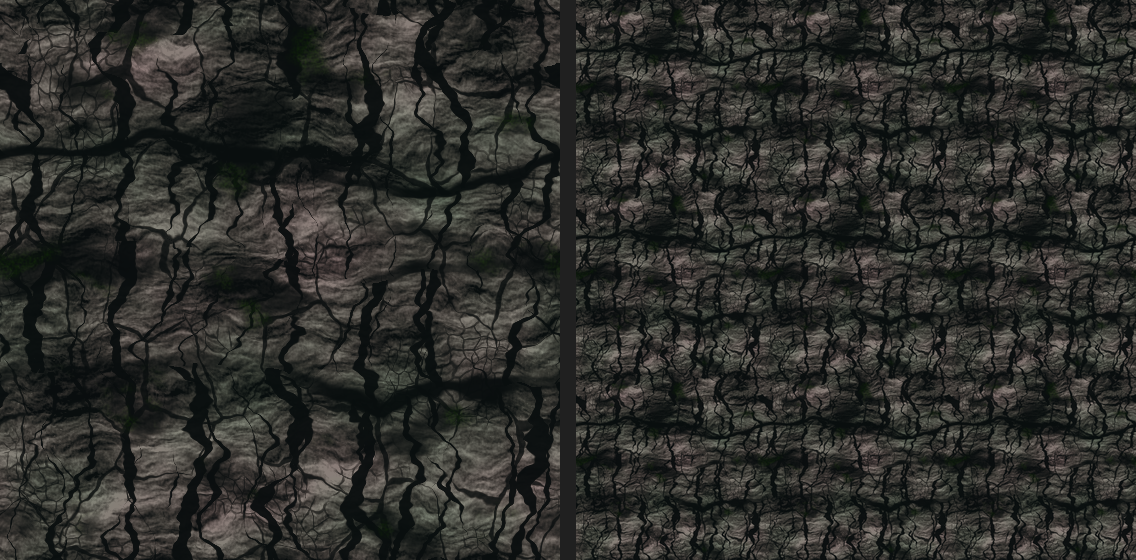
Left, the tile; right, the same tile 3 across and 3 down.
Reproduce this texture procedurally as a Shadertoy shader.

```glsl
// A dark layered cliff face: ragged ledges in deep shadow, split by leaning
// vertical cracks, with fractured blocks and grainy stone lit from above.
// All noise wraps on whole periods, so the square tiles in both directions.

float hash(vec2 p) {
    vec3 q = fract(p.xyx * 0.1031);
    q += dot(q, q.yzx + 33.33);
    return fract((q.x + q.y) * q.z);
}

float corner(vec2 cell, vec2 offset, vec2 period) {
    float angle = 6.2832 * hash(mod(cell, period) + period * 0.7);
    return dot(vec2(cos(angle), sin(angle)), offset);
}

// Gradient noise that repeats after a whole number of cells
float noise(vec2 p, vec2 period) {
    vec2 i = floor(p), f = p - i, e = vec2(0, 1);
    vec2 u = f * f * f * (f * (f * 6.0 - 15.0) + 10.0);
    float low = mix(corner(i, f, period), corner(i + e.yx, f - e.yx, period), u.x);
    float high = mix(corner(i + e.xy, f - e.xy, period), corner(i + 1.0, f - 1.0, period), u.x);
    return 1.4 * mix(low, high, u.y);
}

float fbm(vec2 uv, vec2 period, int octaves) {
    float sum = 0.0, amplitude = 1.0;
    for (int i = 0; i < octaves; i++) {
        sum += amplitude * noise(uv * period, period);
        uv += vec2(0.137, 0.291);
        period *= 2.0;
        amplitude *= 0.5;
    }
    return sum;
}

// Fractured blocks: x is the distance to the nearest joint, y a random block value
vec2 blocks(vec2 uv, vec2 period) {
    vec2 p = uv * period, base = floor(p), nearest = vec2(9), id = base;
    for (int k = 0; k < 9; k++) {
        vec2 cell = base + vec2(k % 3 - 1, k / 3 - 1), w = mod(cell, period);
        vec2 d = cell + 0.1 + 0.8 * vec2(hash(w), hash(w + 57.3)) - p;
        if (dot(d, d) < dot(nearest, nearest)) { nearest = d; id = cell; }
    }
    float joint = 9.0;
    for (int k = 0; k < 25; k++) {
        vec2 cell = id + vec2(k % 5 - 2, k / 5 - 2), w = mod(cell, period);
        vec2 d = cell + 0.1 + 0.8 * vec2(hash(w), hash(w + 57.3)) - p;
        vec2 gap = d - nearest;
        if (dot(gap, gap) > 0.0001) joint = min(joint, dot(0.5 * (nearest + d), normalize(gap)));
    }
    return vec2(joint * 2.0 / (period.x + period.y), hash(mod(id, period) + 19.7));
}

// Wandering vertical cracks that restart in each rock layer
float cracks(vec2 uv, float strata, float columns, float width) {
    float x = columns * (uv.x + 0.06 * fbm(uv + columns * 0.31, vec2(3, 6), 5));
    vec2 id = vec2(mod(floor(x), columns), mod(floor(strata), 4.0) + columns);
    float lean = 0.5 * (hash(id + 7.0) - 0.5) * (fract(strata) - 0.5);
    float d = abs(fract(x) - 0.5 - 0.4 * (hash(id) - 0.5) - lean) / columns;
    float w = width * (1.6 * hash(id + 3.3) - 0.2 + fbm(uv + columns * 0.17, vec2(5, 9), 4));
    float halo = 0.5 * smoothstep(0.0, width, w) * exp(-200.0 * d);
    return max(smoothstep(-0.0015, 0.0015, w - d), halo);
}

// Broad bulges with sharp, mostly horizontal creases
float relief(vec2 uv) {
    return fbm(uv, vec2(5, 9), 7) + 0.8 * abs(fbm(uv + 0.43, vec2(3, 8), 5));
}

void mainImage(out vec4 fragColor, in vec2 fragCoord) {
    vec2 uv = fragCoord / iResolution.xy;
    vec2 warped = uv + 0.025 * vec2(fbm(uv + 0.21, vec2(6), 5), fbm(uv + 0.67, vec2(6), 5));

    // Ledges: uneven layers, softly shaded above and below each boundary
    float strata = 4.0 * uv.y + 0.25 * sin(6.2832 * (uv.y - 0.6)) + 0.35 * fbm(uv, vec2(2, 3), 5);
    float line = floor(strata + 0.5), side = strata - line;
    float reach = max(0.8 * side, -1.6 * side);
    float strength = clamp(0.62 + 1.2 * fbm(vec2(uv.x, 0.13 + 0.25 * mod(line, 4.0)), vec2(3, 4), 3), 0.0, 1.0);
    float ledge = strength * max(1.0 - smoothstep(0.03, 0.1, reach), 0.6 * exp(-7.0 * reach));

    // Joints between blocks, and patches of fine crazing
    vec2 block = blocks(warped, vec2(9, 7));
    float jointWidth = 0.002 + 0.006 * fbm(uv + 0.53, vec2(6), 4);
    float joint = smoothstep(-0.0015, 0.0015, jointWidth - block.x);
    float crazed = smoothstep(0.1, 0.45, fbm(uv + 0.77, vec2(5), 4));
    float crazing = crazed * (1.0 - smoothstep(0.0005, 0.0025, blocks(warped, vec2(44, 40)).x));

    // Stone tone: directional light, block variation, weathering and grain
    float light = relief(warped) - relief(warped + vec2(-0.002, 0.004));
    float grain = noise(uv * 230.0, vec2(230)) + 0.6 * noise(uv * 120.0, vec2(120));
    float tone = 0.57 + 2.4 * light + 0.38 * fbm(uv + 0.35, vec2(3, 5), 5);
    tone += 0.2 * (block.y - 0.5) + 0.13 * grain;
    float stain = smoothstep(0.2, 0.65, fbm(uv + 0.89, vec2(4, 6), 6));
    float fleck = smoothstep(0.5, 0.8, noise(uv * 170.0, vec2(170)));
    tone += 0.25 * fleck * smoothstep(0.0, 0.4, fbm(uv + 0.08, vec2(4), 3));

    // Shadows
    float dark = max(cracks(uv, strata, 7.0, 0.010), cracks(uv, strata, 12.0, 0.005));
    dark = max(dark, max(0.85 * joint, 0.6 * crazing));
    tone *= (1.0 - 0.95 * dark) * (1.0 - 0.97 * ledge) * (1.0 - 0.75 * stain);
    tone = clamp(tone, 0.0, 1.15);

    // Colour: blue-black shade to warm grey, with rusty and mossy drifts
    vec3 shade = vec3(0.035, 0.053, 0.055), stone = vec3(0.23, 0.222, 0.203), lit = vec3(0.45, 0.438, 0.405);
    vec3 color = tone < 0.5 ? mix(shade, stone, tone * 2.0) : mix(stone, lit, tone * 2.0 - 1.0);
    float rust = fbm(uv + 0.59, vec2(4, 5), 4);
    color *= 1.0 + rust * vec3(0.08, -0.04, 0.02);
    float moss = stain * smoothstep(0.1, 0.5, fbm(uv + 0.15, vec2(9), 5));
    color += moss * vec3(0.01, 0.035, -0.01) * (1.0 + grain);
    fragColor = vec4(color, 1);
}
```
